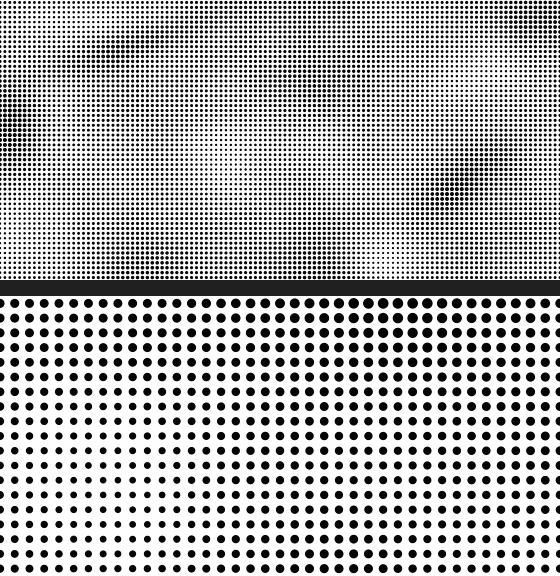
Top: the whole. Bottom: its middle third, enlarged.
This pattern is drawn by a Shadertoy shader. Its source:

```glsl
float hash(vec2 p) {
    vec3 q = fract(vec3(p.xyx) * 0.1031);
    q += dot(q, q.yzx + 33.33);
    return fract((q.x + q.y) * q.z);
}

float valueNoise(vec2 p) {
    vec2 cell = floor(p);
    vec2 f = fract(p);
    f = f * f * (3.0 - 2.0 * f);
    float bottom = mix(hash(cell), hash(cell + vec2(1, 0)), f.x);
    float top = mix(hash(cell + vec2(0, 1)), hash(cell + vec2(1, 1)), f.x);
    return mix(bottom, top, f.y);
}

// Soft elliptical bump, with its long axis sheared by slope
float swell(vec2 p, vec2 center, vec2 size, float slope) {
    vec2 d = p - center;
    d.y -= slope * d.x;
    d /= size;
    return exp(-dot(d, d));
}

// Ink density over the sheet, in units of canvas height
float inkTone(vec2 p) {
    float tone = 0.0;
    float frequency = 4.0;
    float amplitude = 0.05;
    for (int octave = 0; octave < 3; octave++) {
        tone += amplitude * (valueNoise(p * frequency + 7.3) - 0.5);
        frequency *= 2.0;
        amplitude *= 0.55;
    }

    // Heavy areas
    tone += 0.12 * swell(p, vec2(0.04, 0.54), vec2(0.11, 0.18), 0.0);
    tone += 0.09 * swell(p, vec2(0.45, 0.83), vec2(0.29, 0.06), 0.32);
    tone += 0.09 * swell(p, vec2(1.64, 0.34), vec2(0.18, 0.09), 0.60);
    tone += 0.09 * swell(p, vec2(1.95, 0.91), vec2(0.20, 0.12), 0.0);
    tone += 0.07 * swell(p, vec2(1.11, 0.04), vec2(0.17, 0.14), 0.0);
    tone += 0.06 * swell(p, vec2(0.50, 0.05), vec2(0.16, 0.10), 0.0);
    tone += 0.05 * swell(p, vec2(1.10, 0.70), vec2(0.25, 0.12), 0.0);

    // Light areas
    tone -= 0.09 * swell(p, vec2(0.81, 0.44), vec2(0.17, 0.14), 0.0);
    tone -= 0.07 * swell(p, vec2(0.10, 0.14), vec2(0.24, 0.18), 0.0);
    tone -= 0.09 * swell(p, vec2(1.37, 0.08), vec2(0.11, 0.10), 0.0);
    tone -= 0.07 * swell(p, vec2(1.77, 0.77), vec2(0.17, 0.09), 0.30);
    tone -= 0.06 * swell(p, vec2(0.30, 0.93), vec2(0.18, 0.05), 0.0);
    return tone;
}

void mainImage(out vec4 fragColor, in vec2 fragCoord) {
    // 57 rows of square cells; columns are centred on the left edge
    float rows = 57.0;
    vec2 grid = fragCoord / iResolution.y * rows + vec2(0.5, 0.0);
    vec2 dotCenter = floor(grid) + 0.5;
    vec2 sheetPos = (dotCenter - vec2(0.5, 0.0)) / rows;

    float radius = clamp(0.305 + inkTone(sheetPos), 0.19, 0.45);
    float edge = length(grid - dotCenter) - radius;
    float halfPixel = 0.6 * rows / iResolution.y;
    float ink = 1.0 - smoothstep(-halfPixel, halfPixel, edge);

    vec3 paper = vec3(0.995);
    vec3 black = vec3(0.015);
    fragColor = vec4(mix(paper, black, ink), 1.0);
}
```
